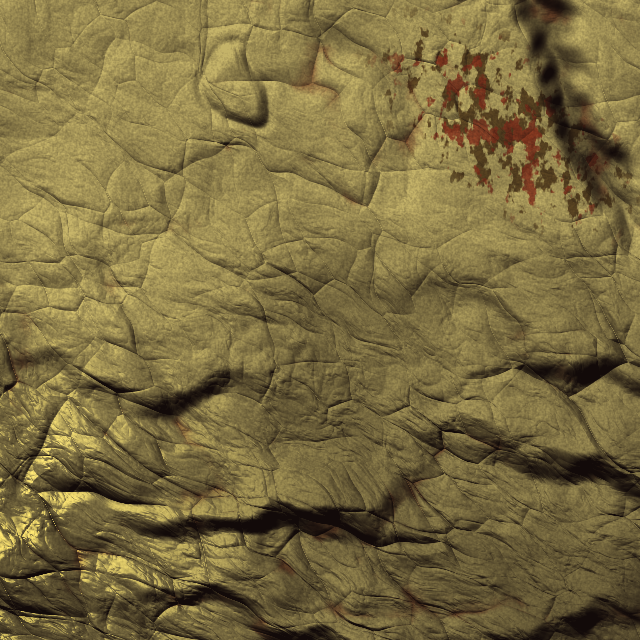
This texture is drawn by a three.js fragment shader. Its source:

```glsl
varying vec2 vUv;

const vec3 ROCK = vec3(0.77, 0.70, 0.41);
const vec3 SHADOW = vec3(0.07, 0.04, 0.035);
const vec3 RUST = vec3(0.56, 0.21, 0.12);
const vec3 SOIL = vec3(0.30, 0.20, 0.08);
const vec3 GLINT = vec3(0.50, 0.46, 0.18);
const vec3 LIGHT_DIR = vec3(-0.36, 0.56, 0.745);
const float SMOOTH_RELIEF = 0.045;
const float ROUGH_RELIEF = 0.105;
const float PLATE_RELIEF = 0.085;
const float LEDGE_COUNT = 5.0;
const float LEDGE_HEIGHT = 0.058;
const float CLEFT_DEPTH = 0.06;
const float GRAIN = 0.16;
const float SLOPE_STEP = 0.0013;

vec2 hashGradient(vec2 cell) {
  vec3 h = fract(cell.xyx * vec3(0.1031, 0.1030, 0.0973));
  h += dot(h, h.yzx + 33.33);
  float angle = 6.2832 * fract((h.x + h.y) * h.z);
  return vec2(cos(angle), sin(angle));
}

float noise(vec2 p) {
  vec2 i = floor(p), f = fract(p);
  vec2 u = f * f * f * (f * (f * 6.0 - 15.0) + 10.0);
  vec2 e = vec2(0.0, 1.0);
  return mix(
    mix(dot(hashGradient(i), f), dot(hashGradient(i + e.yx), f - e.yx), u.x),
    mix(dot(hashGradient(i + e), f - e), dot(hashGradient(i + e.yy), f - e.yy), u.x),
    u.y);
}

float fbm(vec2 p) {
  float sum = 0.0, amp = 0.6;
  for (int i = 0; i < 4; i++) {
    sum += amp * noise(p);
    p = p * 2.0 + 7.3;
    amp *= 0.55;
  }
  return sum;
}

// Tilted rounded plates: height in x, closeness to the seam in y
vec2 plates(vec2 p) {
  vec2 base = floor(p), tilt = vec2(0.0), toSite = vec2(0.0);
  float near = 9.0, next = 9.0;
  for (int k = 0; k < 9; k++) {
    vec2 cell = base + vec2(mod(float(k), 3.0), floor(float(k) / 3.0)) - 1.0;
    vec2 g = hashGradient(cell + 13.0);
    vec2 v = p - cell - 0.5 - 0.42 * g;
    float d = length(v);
    next = min(next, max(d, near));
    if (d < near) { near = d; tilt = hashGradient(cell + 57.0); toSite = v; }
  }
  float edge = next - near;
  float inside = smoothstep(0.0, 0.2, edge);
  return vec2(edge / (edge + 0.16) + 0.55 * inside * dot(toSite, tilt), exp(-edge * 16.0));
}

// 0 on the smooth upper face, 1 on the broken lower one
float roughness(vec2 p) {
  return 1.0 - smoothstep(0.2, 0.72, p.y + 0.2 * noise(p * 3.0 + 4.0));
}

// Height in x, crease strength in y
vec2 relief(vec2 p) {
  float rough = roughness(p);
  float low = 1.0 - p.y;
  vec2 warp = vec2(noise(p * 5.0 + 11.0), noise(p * 5.0 + 37.0));
  vec2 w = p + 0.045 * warp + 0.014 * vec2(noise(p * 17.0), noise(p * 17.0 + 50.0));

  // Slanting frame that lies flatter towards the bottom
  vec2 q = vec2(0.42 * w.x - 0.5 * w.y, 0.8 * w.x + 0.6 * (w.y - 0.5 * low * low));

  // Large and small plates
  float height = 0.0, crease = 0.0, freq = 7.0;
  for (int i = 0; i < 2; i++) {
    vec2 plate = plates(q * freq + 9.0);
    float depth = clamp(0.6 + 1.5 * noise(p * freq * 0.5 + 23.0), 0.05, 1.3);
    height += PLATE_RELIEF * depth * mix(0.7, 1.5, rough) * plate.x / freq;
    crease += depth * plate.y * mix(0.3, 0.6, rough);
    freq *= 2.3;
  }

  // Narrow wrinkles on every scale
  freq = 5.0;
  for (int i = 0; i < 6; i++) {
    float k = float(i);
    float n = noise(q * freq + 17.0 * k);
    float s = sqrt(n * n + 0.0012);
    float depth = clamp(0.6 + 1.4 * noise(q * freq * 0.43 + 31.0 + k), 0.1, 1.4);
    float amp = mix(SMOOTH_RELIEF, ROUGH_RELIEF, rough) * depth / freq;
    height += amp * (s / (s + 0.12) + 1.3 * noise(q * freq * 1.3 + 70.0 + k));
    crease += 0.8 * depth * exp(-s * 14.0) / (1.0 + k);
    freq *= 1.9;
  }

  // Ledges that swell downwards and then break off
  float f = fract(low * LEDGE_COUNT + 0.85 * noise(p * vec2(2.2, 2.6) + 3.0) + 0.45 * warp.x + 0.2 * noise(p * 13.0));
  float ledgeMask = rough * smoothstep(-0.4, 0.25, noise(p * vec2(3.0, 2.0) + 21.0));
  height += LEDGE_HEIGHT * ledgeMask * (f - smoothstep(0.68, 1.0, f));
  crease += 0.9 * ledgeMask * smoothstep(0.7, 0.86, f) * (1.0 - smoothstep(0.92, 1.0, f));

  // Slanting cleft at the upper right
  float d = (p.x - 0.83 - 0.45 * low + 0.035 * warp.y + 0.02 * noise(p * 22.0)) / 0.028;
  float cleft = exp(-d * d) * smoothstep(0.55, 0.75, p.y);
  height -= CLEFT_DEPTH * cleft;
  crease += 1.3 * cleft;

  // Embedded boulder
  vec2 b = mat2(0.9, -0.43, 0.43, 0.9) * (w - vec2(0.38, 0.865)) / vec2(0.048, 0.06);
  float r = length(b + 0.5 * warp.yx);
  height += 0.012 * (1.0 - smoothstep(0.6, 1.1, r)) - 0.004 * exp(-pow((r - 1.1) * 6.0, 2.0));
  return vec2(height, crease);
}

void main() {
  vec2 p = vUv;
  vec2 here = relief(p);
  vec2 slope = vec2(relief(p + vec2(SLOPE_STEP, 0.0)).x, relief(p + vec2(0.0, SLOPE_STEP)).x) - here.x;
  vec3 normal = normalize(vec3(-slope / SLOPE_STEP, 1.0));
  float diffuse = max(dot(normal, normalize(LIGHT_DIR)), 0.0);
  float rough = roughness(p);

  // Stains: a streaked patch, and traces within the creases
  vec2 c = mat2(0.8, 0.6, -0.6, 0.8) * (p - vec2(0.79, 0.80)) * vec2(5.0, 10.0);
  float patchMask = exp(-dot(c, c));
  float soil = smoothstep(0.0, 0.14, fbm(p * vec2(42.0, 27.0) + 5.0) + 0.4 * patchMask - 0.28);
  float rust = smoothstep(0.0, 0.12, fbm(p * vec2(38.0, 26.0) + 40.0) + 0.3 * patchMask - 0.3);
  rust *= smoothstep(0.1, 0.5, patchMask);
  float traces = smoothstep(0.5, 1.3, here.y) * smoothstep(0.0, 0.28, fbm(p * 11.0 + 60.0));
  vec3 albedo = mix(ROCK, SOIL, 0.8 * soil * smoothstep(0.05, 0.4, patchMask));
  albedo = mix(albedo, RUST, clamp(0.85 * rust + 0.6 * traces, 0.0, 0.9));

  // Shade, cavities, glints and fine grain
  float shade = diffuse * (1.0 - 0.3 * rough + 0.3 * fbm(p * 3.0 + 9.0));
  shade *= 1.0 - 0.3 * smoothstep(0.35, 0.0, p.y) * smoothstep(0.2, 0.6, abs(p.x - 0.42));
  shade *= 1.0 - 0.5 * smoothstep(0.5, 1.7, here.y);
  shade *= 1.0 + GRAIN * (noise(p * 331.0) + noise(p * 197.0 + 8.0));
  vec3 color = mix(SHADOW, albedo, clamp(shade, 0.0, 1.0));
  vec2 corner = p - vec2(0.0, 0.14);
  color += GLINT * exp(-12.0 * dot(corner, corner)) * smoothstep(0.8, 1.0, diffuse);
  gl_FragColor = vec4(color, 1.0);
}
```
